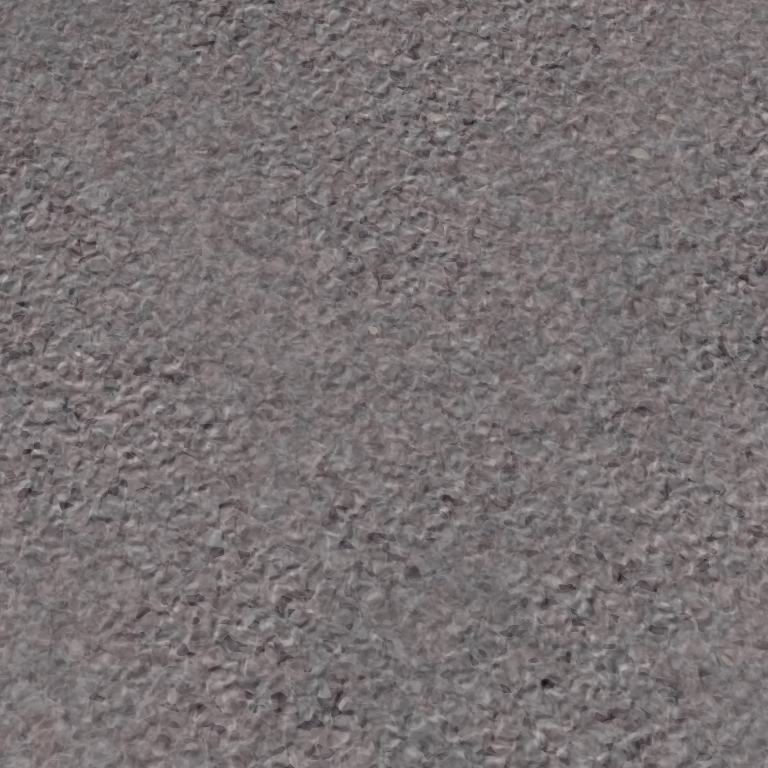
This texture is drawn by a Shadertoy shader. Its source:

```glsl
const vec3 ASPHALT = vec3(0.481, 0.454, 0.459);
const vec3 PALE_STONE = vec3(0.67, 0.65, 0.62);
const vec3 WARM_SHIFT = vec3(0.022, -0.008, -0.010);
const vec3 PIT_SHADE = vec3(0.125, 0.130, 0.120);

const float COARSE_SCALE = 74.0;
const float RELIEF_SCALE = 92.0;
const float FINE_SCALE = 150.0;
const float SPECK_SCALE = 235.0;
const float STONE_SCALE = 17.0;

const float COARSE_CONTRAST = 0.09;
const float RELIEF_CONTRAST = 0.15;
const float FINE_CONTRAST = 0.105;
const float SPECK_CONTRAST = 0.07;
const float PATCH_CONTRAST = 0.013;
const float STONE_CHANCE = 0.08;
const vec2 LIGHT_STEP = vec2(-0.30, 0.55);

vec3 hash3(vec2 cell) {
    vec3 p = fract(cell.xyx * vec3(0.1031, 0.1030, 0.0973));
    p += dot(p, p.yxz + 33.33);
    return fract((p.xxy + p.yzz) * p.zyx);
}

// Cellular noise: each grain has its own tone, with soft borders
float grains(vec2 p, float sharpness) {
    vec2 cell = floor(p);
    float tone = 0.0;
    float total = 0.0;
    for (int y = -1; y <= 1; y++) {
        for (int x = -1; x <= 1; x++) {
            vec2 id = cell + vec2(x, y);
            vec3 h = hash3(id);
            vec2 d = id + h.xy - p;
            float weight = exp(-sharpness * dot(d, d));
            tone += weight * h.z;
            total += weight;
        }
    }
    return tone / total;
}

// Layered sines for broad, uneven wear, about -1 to 1
float wear(vec2 p) {
    float a = sin(5.1 * p.x + 2.0 * sin(4.3 * p.y + 0.8));
    float b = sin(9.7 * p.y - 3.1 * p.x + 1.7 * sin(7.9 * p.x));
    float c = sin(17.0 * p.x + 13.0 * p.y + 2.0 * sin(11.0 * p.y));
    return 0.45 * a + 0.35 * b + 0.2 * c;
}

// Sparse pale pebbles with ragged outlines
float paleStones(vec2 p, float ragged) {
    vec2 cell = floor(p);
    vec3 h = hash3(cell + 71.0);
    vec3 shape = hash3(cell + 193.0);
    vec2 d = fract(p) - mix(vec2(0.25), vec2(0.75), h.xy);
    d.y += d.x * (shape.z - 0.5);
    d *= vec2(1.0, 1.2 + 0.7 * shape.x);
    float radius = mix(0.07, 0.17, shape.y * shape.y);
    float edge = length(d) - radius + 0.12 * (ragged - 0.5);
    float present = step(h.z, STONE_CHANCE);
    return present * (0.5 + 0.5 * shape.x) * (1.0 - smoothstep(-0.04, 0.04, edge));
}

void mainImage(out vec4 fragColor, in vec2 fragCoord) {
    vec2 uv = fragCoord / iResolution.xy;

    // Ground recedes upwards, so grains shrink and flatten
    vec2 ground = vec2((uv.x - 0.5) * (0.92 + 0.3 * uv.y), uv.y * (0.95 + 0.25 * uv.y));
    ground += 3.0;
    vec2 bend = vec2(sin(83.0 * ground.y + 3.0 * sin(61.0 * ground.x)),
                     sin(97.0 * ground.x + 3.0 * sin(53.0 * ground.y)));
    ground += 0.0022 * bend;

    float patches = wear(uv);
    float rough = mix(0.6, 1.25, smoothstep(-0.7, 0.7, wear(uv.yx * 1.3 + 2.4)));

    // Grain layers from coarse to fine
    float coarse = grains(ground * COARSE_SCALE, 9.0);
    float fine = grains(ground * FINE_SCALE + 17.0, 8.0);
    float speck = grains(ground * SPECK_SCALE + 41.0, 7.0);

    // Light from above left catches the raised grains
    vec2 reliefPos = ground * RELIEF_SCALE + 29.0;
    float relief = grains(reliefPos, 9.0) - grains(reliefPos + LIGHT_STEP, 9.0);

    float tone = COARSE_CONTRAST * (coarse - 0.5)
               + RELIEF_CONTRAST * rough * relief
               + FINE_CONTRAST * (fine - 0.5)
               + SPECK_CONTRAST * (speck - 0.5)
               + PATCH_CONTRAST * patches
               - 0.012 * (uv.y - 0.5);

    // Dark gaps between stones, gathered in the rough areas
    float gap = grains(ground * vec2(76.0, 98.0) + 57.0, 12.0) + 0.35 * (fine - 0.5);
    float pit = smoothstep(0.80, 1.0, gap) * rough;

    vec3 color = ASPHALT + tone - PIT_SHADE * pit;
    float warmth = grains(ground * 38.0 + 83.0, 6.0) - 0.5 + 0.2 * patches;
    color += WARM_SHIFT * warmth;

    float stone = paleStones(ground * STONE_SCALE, fine);
    color = mix(color, PALE_STONE + 0.5 * tone, 0.8 * stone);
    fragColor = vec4(clamp(color, 0.0, 1.0), 1.0);
}
```
